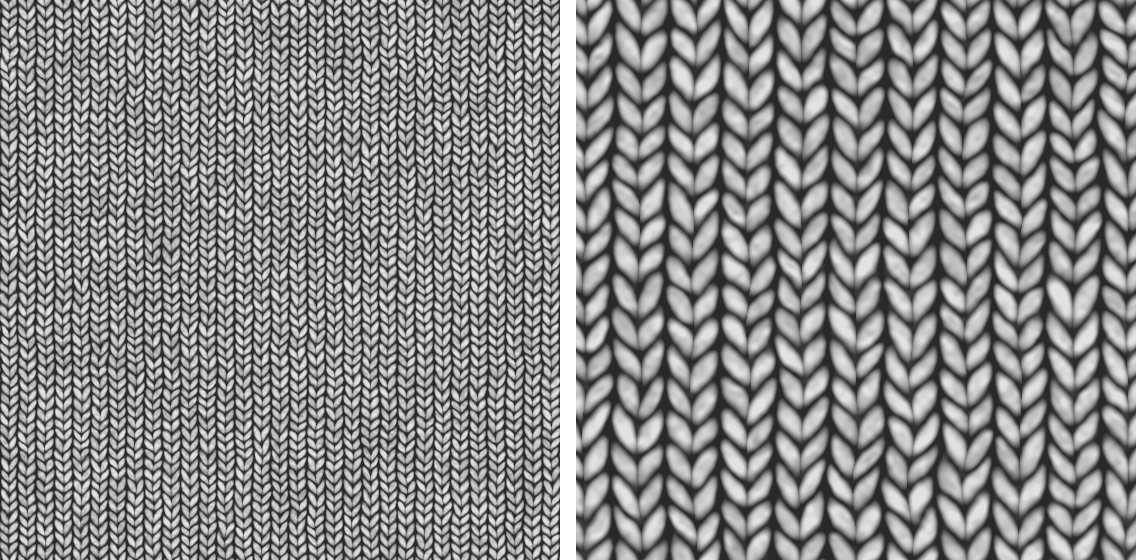
Left, the full canvas; right, a detail of the centre.
Write a Shadertoy shader that draws this texture.

```glsl
// Grey stockinette knit: columns of plump V stitches in slightly uneven wool.
#define COLUMNS 31.0
#define ROWS 53.0
#define LEG_SLOPE 0.78      // rise of a leg from centre to gutter, in rows
#define WOBBLE_X 0.16       // sideways drift, in columns
#define WOBBLE_Y 0.75       // vertical drift of each column, in rows
#define LEG_JITTER 0.30     // separate drift of each leg, in rows
#define FIBRE_AMOUNT 0.24
#define GRAIN_AMOUNT 0.20
#define STITCH_VARIATION 0.09
#define SHADOW vec3(0.16)
#define WOOL vec3(0.82)

float hash(vec2 p) {
    return fract(sin(dot(p, vec2(127.1, 311.7))) * 43758.545);
}

float noise(vec2 p) {
    vec2 i = floor(p), f = fract(p);
    f = f * f * (3.0 - 2.0 * f);
    return mix(mix(hash(i), hash(i + vec2(1.0, 0.0)), f.x),
               mix(hash(i + vec2(0.0, 1.0)), hash(i + vec2(1.0, 1.0)), f.x), f.y);
}

float signedNoise(vec2 p) {
    return noise(p) - 0.5;
}

void mainImage(out vec4 fragColor, in vec2 fragCoord) {
    vec2 uv = fragCoord / iResolution.xy;
    vec2 grid = uv * vec2(COLUMNS, ROWS);

    // Uneven column edges
    grid.x += WOBBLE_X * signedNoise(grid * vec2(0.8, 0.6) + 9.0);
    float column = floor(grid.x);
    float across = fract(grid.x) - 0.5;
    float side = step(0.0, across);
    float leg = column * 2.0 + side;
    float outward = abs(across) * 2.0;

    // Slanted rows, drifting by column and by leg
    float row = grid.y - LEG_SLOPE * outward;
    row += WOBBLE_Y * signedNoise(vec2(column * 17.3, grid.y * 0.22));
    row += LEG_JITTER * signedNoise(vec2(leg * 7.7 + 40.0, grid.y * 0.6));
    row += 0.22 * signedNoise(grid * vec2(3.0, 1.5) + 71.0);
    vec2 stitch = vec2(leg, floor(row));

    // Rounded strand, tapered at its ends
    float width = fract(row) * 2.0 - 1.0;
    float span = (outward - 0.46) * 2.0;
    float fall = width * width + 0.75 * pow(abs(span), 3.0);
    float light = 1.0 - smoothstep(0.0, 1.15, fall);

    // Fibres along each leg, fuzz and uneven dye
    float fibre = signedNoise(vec2(outward * 2.5 + leg * 5.0, row * 4.5 + outward * 1.2));
    float grain = signedNoise(uv * 250.0);
    float tone = light + (0.4 + 0.6 * light) * FIBRE_AMOUNT * fibre;
    tone += GRAIN_AMOUNT * grain;
    tone += STITCH_VARIATION * (hash(stitch) - 0.5) * 2.0 * light;
    tone += 0.08 * signedNoise(uv * 14.0);

    // Deep gutter between columns
    tone -= 0.12 * smoothstep(0.75, 1.0, outward);

    fragColor = vec4(mix(SHADOW, WOOL, clamp(tone, 0.0, 1.1)), 1.0);
}
```
